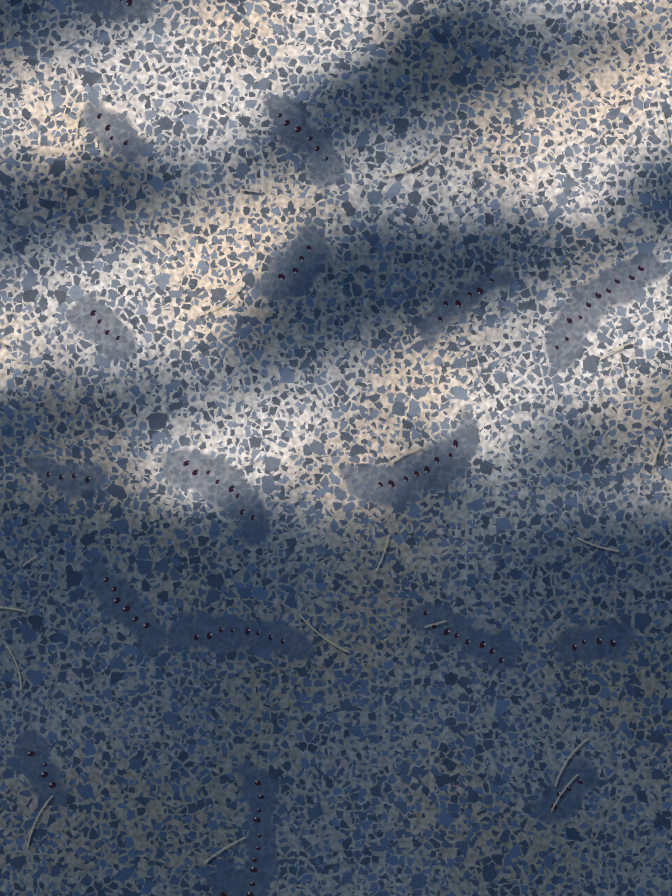
This texture is drawn by a WebGL 2 fragment shader. Its source:

```glsl
#version 300 es
precision highp float;

uniform vec2 u_resolution;
out vec4 fragColor;

// Binder, stone chips and tar, each in shade and in sun
const vec3 BINDER_SHADE = vec3(0.26, 0.305, 0.355), BINDER_SUN = vec3(0.87, 0.84, 0.82);
const vec3 CHIP_SHADE = vec3(0.125, 0.185, 0.285), CHIP_SUN = vec3(0.43, 0.46, 0.51);
const vec3 TAR_SHADE = vec3(0.15, 0.21, 0.305), TAR_SUN = vec3(0.47, 0.49, 0.53);
const vec3 TWIG_SHADE = vec3(0.43, 0.44, 0.42), TWIG_SUN = vec3(0.84, 0.79, 0.70);
const vec3 BEAD_COLOR = vec3(0.14, 0.09, 0.14), GLINT_COLOR = vec3(0.62, 0.64, 0.70);
const vec3 WARM_TINT = vec3(1.06, 1.0, 0.93);

const int STONE_LAYERS = 3;
const float STONE_SIZE = 0.0062, STONE_GROWTH = 1.6;
const vec3 STONE_KEEP = vec3(0.45, 0.72, 0.16);
const float STONE_JITTER = 0.95, STONE_ROUGHNESS = 0.0016;
const float TAR_CELL = 0.19, TAR_KEEP = 0.68;
const float BEAD_SPACING = 0.014, BEAD_RADIUS = 0.0033;
const float TWIG_CELL = 0.12, TWIG_KEEP = 0.5, TWIG_WIDTH = 0.0010;
const float BAND_PERIOD = 0.23, BAND_SLOPE = 0.35;
const float TAU = 6.28319;

vec2 hash2(vec2 p) {
  vec3 h = fract(p.xyx * vec3(0.1031, 0.1030, 0.0973));
  h += dot(h, h.yzx + 33.33);
  return fract((h.xx + h.yz) * h.zy);
}

float gradientAt(vec2 cell, vec2 offset) {
  float a = TAU * hash2(cell + 11.0).x;
  return dot(vec2(cos(a), sin(a)), offset);
}

float gradientNoise(vec2 p) {
  vec2 i = floor(p), f = p - i, e = vec2(1.0, 0.0);
  vec2 w = f * f * f * (f * (f * 6.0 - 15.0) + 10.0);
  return mix(mix(gradientAt(i, f), gradientAt(i + e, f - e), w.x),
             mix(gradientAt(i + e.yx, f - e.yx), gradientAt(i + 1.0, f - 1.0), w.x), w.y);
}

// Slanted, soft bands of sun that fade towards the bottom
float sunlight(vec2 p) {
  float n = gradientNoise(p * 4.0 + 3.7) + 0.3 * gradientNoise(p * 10.0);
  float across = p.y - BAND_SLOPE * p.x - 0.63 + 0.07 * n;
  float open = smoothstep(0.34, 0.54, p.y + 0.08 * n);
  float light = open * (0.53 + 0.32 * cos(TAU * across / BAND_PERIOD) + 0.7 * n);
  return clamp(0.04 + 0.08 * n + 0.96 * smoothstep(0.0, 0.95, light), 0.0, 1.0);
}

vec2 stoneCenter(vec2 cell) { return cell + 0.5 + STONE_JITTER * (hash2(cell) - 0.5); }

// Angular stones: Voronoi cells shrunk by a random inset
float stones(vec2 p, float size, float keep, float blur, out float tone) {
  vec2 q = p / size, home = floor(q), toHome = vec2(9.0), nearest = home;
  for (int j = -1; j <= 1; j++) for (int i = -1; i <= 1; i++) {
    vec2 c = home + vec2(i, j), r = stoneCenter(c) - q;
    if (dot(r, r) < dot(toHome, toHome)) { toHome = r; nearest = c; }
  }
  float edge = 9.0;
  for (int j = -2; j <= 2; j++) for (int i = -2; i <= 2; i++) {
    vec2 r = stoneCenter(nearest + vec2(i, j)) - q, d = r - toHome;
    if (i != 0 || j != 0) edge = min(edge, dot(0.5 * (r + toHome), normalize(d)));
  }
  vec2 rnd = hash2(nearest + 57.0);
  tone = rnd.y;
  float inset = mix(0.07, 0.33, fract(rnd.x * 7.0));
  return step(rnd.x, keep) * smoothstep(-blur, blur, (edge - inset) * size);
}

// Position in the frame of a randomly turned, bent strip
vec2 stripFrame(vec2 d, vec2 rnd, float bend) {
  float a = TAU * rnd.x, c = cos(a), s = sin(a);
  vec2 q = vec2(c * d.x + s * d.y, c * d.y - s * d.x);
  q.y += bend * (rnd.y - 0.5) * q.x * q.x;
  return q;
}

// x: smooth tar, y: dark beads along it, z: glints on the beads
vec3 tarStrips(vec2 p, float blur) {
  vec3 cover = vec3(0.0);
  float ragged = 0.012 * gradientNoise(p * 45.0) + 0.012 * gradientNoise(p * 18.0);
  for (int j = -1; j <= 1; j++) for (int i = -1; i <= 1; i++) {
    vec2 c = floor(p / TAR_CELL) + vec2(i, j), rnd = hash2(c + 131.0), shape = hash2(c + 211.0);
    if (rnd.x > TAR_KEEP) continue;
    vec2 center = (c + 0.5 + 0.6 * (hash2(c + 173.0) - 0.5)) * TAR_CELL;
    vec2 q = stripFrame(p - center, shape, 9.0);
    float halfLength = mix(0.02, 0.065, rnd.y);
    float d = length(vec2(max(abs(q.x) - halfLength, 0.0), q.y)) - mix(0.015, 0.024, shape.y) + ragged;
    cover.x = max(cover.x, 1.0 - smoothstep(-0.006, 0.004, d));
    float slot = floor(q.x / BEAD_SPACING);
    vec2 wobble = hash2(c * 17.0 + slot) - 0.5;
    vec2 b = q - vec2((slot + 0.5 + 0.3 * wobble.x) * BEAD_SPACING, 0.010 * wobble.y);
    float present = step(abs(slot + 0.5) * BEAD_SPACING, halfLength);
    float radius = BEAD_RADIUS * (0.9 + 0.5 * wobble.x);
    cover.y = max(cover.y, present * (1.0 - smoothstep(-blur, blur, length(b * vec2(1.25, 0.9)) - radius)));
    cover.z = max(cover.z, present * (1.0 - smoothstep(-blur, blur, length(b - 0.5 * radius) - 0.3 * radius)));
  }
  return cover;
}

float twigs(vec2 p, float blur) {
  float cover = 0.0;
  for (int j = -1; j <= 1; j++) for (int i = -1; i <= 1; i++) {
    vec2 c = floor(p / TWIG_CELL) + vec2(i, j), rnd = hash2(c + 307.0);
    vec2 q = stripFrame(p - (c + hash2(c + 331.0)) * TWIG_CELL, hash2(c + 353.0), 12.0);
    float d = length(vec2(max(abs(q.x) - mix(0.008, 0.036, rnd.y), 0.0), q.y)) - TWIG_WIDTH;
    cover = max(cover, step(rnd.x, TWIG_KEEP) * (1.0 - smoothstep(-blur, blur, d)));
  }
  return cover;
}

void main() {
  vec2 p = gl_FragCoord.xy / u_resolution.y;
  float blur = 0.8 / u_resolution.y, sun = sunlight(p);

  // Binder with fine grain and faint warm stains
  float grain = gradientNoise(p * 190.0) + 0.5 * gradientNoise(p * 80.0);
  vec3 color = mix(BINDER_SHADE, BINDER_SUN, sun) * (1.0 + 0.24 * grain);
  color *= mix(vec3(1.0), WARM_TINT, smoothstep(-0.2, 0.4, gradientNoise(p * 6.0 + 20.0)));

  // Stones from fine grit to large chips, with rough outlines
  vec3 stone = mix(CHIP_SHADE, CHIP_SUN, sun);
  vec2 rough = p + STONE_ROUGHNESS * vec2(gradientNoise(p * 210.0), gradientNoise(p * 210.0 + 40.0));
  float size = STONE_SIZE, tone;
  for (int k = 0; k < STONE_LAYERS; k++) {
    float cover = stones(rough + 0.7 * float(k), size, STONE_KEEP[k], blur, tone);
    color = mix(color, stone * mix(0.8, 1.3, tone), 0.92 * cover);
    size *= STONE_GROWTH;
  }

  // Tar, beads and twigs on top
  vec3 tar = tarStrips(p, blur);
  color = mix(color, mix(TAR_SHADE, TAR_SUN, sun) * (1.0 + 0.12 * grain), 0.8 * tar.x);
  color = mix(color, BEAD_COLOR * (0.8 + 0.5 * sun), 0.9 * tar.y);
  color = mix(color, GLINT_COLOR, 0.7 * tar.z);
  color *= 1.0 - 0.35 * twigs(p + vec2(-0.002, 0.003), 2.0 * blur);
  color = mix(color, mix(TWIG_SHADE, TWIG_SUN, sun), 0.85 * twigs(p, blur));
  fragColor = vec4(clamp(color, 0.0, 1.0), 1.0);
}
```
